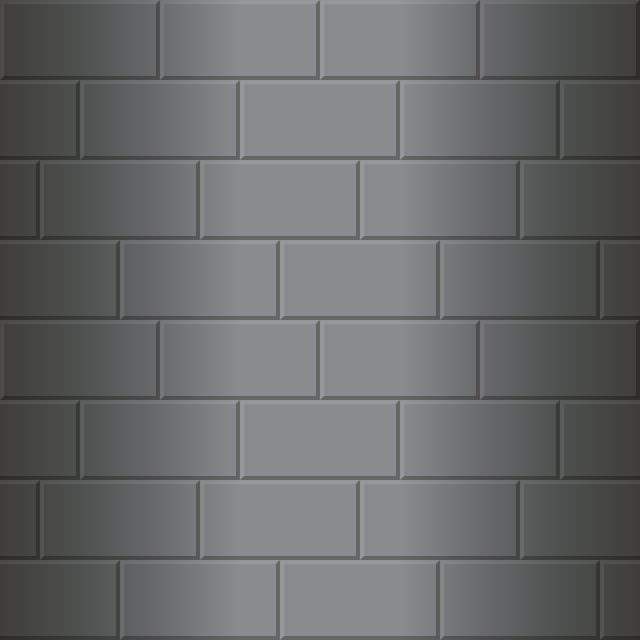
Give the GLSL for this pattern, as a three.js fragment shader.

```glsl
// Bevelled grey metal bricks in staggered courses under a wide horizontal sheen.
#define COLUMNS 4.0
#define ROWS 8.0
#define BEVEL 0.0063
#define SOFTNESS 0.0009
#define EDGE_COLOR vec3(0.245, 0.240, 0.230)
#define DARK_COLOR vec3(0.305, 0.315, 0.310)
#define MID_COLOR vec3(0.415, 0.416, 0.424)
#define SHEEN_COLOR vec3(0.535, 0.550, 0.560)
#define HIGHLIGHT vec3(0.050)
#define SHADOW vec3(0.730, 0.725, 0.695)

varying vec2 vUv;

// Mirrored sheen: dark at both sides, with a flat bright band in the middle.
vec3 sheen(float x) {
  float stop = 4.0 * (1.0 - abs(2.0 * x - 1.0));
  vec3 color = mix(EDGE_COLOR, DARK_COLOR, clamp(stop, 0.0, 1.0));
  color = mix(color, MID_COLOR, clamp(stop - 1.0, 0.0, 1.0));
  return mix(color, SHEEN_COLOR, clamp(stop - 2.0, 0.0, 1.0));
}

// Four-course stagger, from the top down: 0, 1/2, 1/4, 3/4 of a brick.
float courseShift(float row) {
  float course = 3.0 - mod(row, 4.0);
  return 0.5 * mod(course, 2.0) + 0.25 * floor(course / 2.0);
}

void main() {
  // Position inside the brick, in canvas units
  vec2 grid = vUv * vec2(COLUMNS, ROWS);
  grid.x -= courseShift(floor(grid.y));
  vec2 brickSize = 1.0 / vec2(COLUMNS, ROWS);
  vec2 low = fract(grid) * brickSize;
  vec2 high = brickSize - low;

  // Left and top faces catch light; right and bottom faces lie in shadow
  float litDistance = min(low.x, high.y);
  float shadedDistance = min(high.x, low.y);
  float edgeDistance = min(litDistance, shadedDistance);
  float bevel = 1.0 - smoothstep(BEVEL - SOFTNESS, BEVEL + SOFTNESS, edgeDistance);

  // Mitred corners, blended across the joint
  float shade = smoothstep(-SOFTNESS, SOFTNESS, litDistance - shadedDistance);
  shade = mix(0.5, shade, clamp(edgeDistance / SOFTNESS, 0.0, 1.0));

  vec3 face = sheen(vUv.x);
  vec3 bevelColor = mix(face + HIGHLIGHT, face * SHADOW, shade);
  gl_FragColor = vec4(mix(face, bevelColor, bevel), 1.0);
}
```
